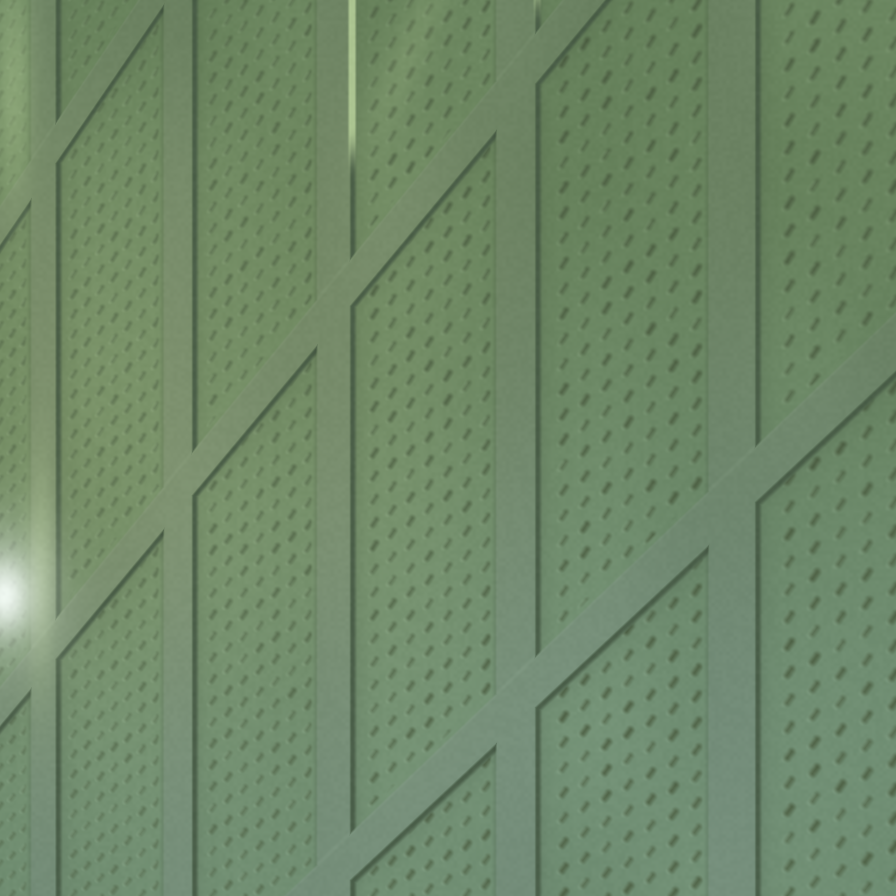
A Shadertoy shader for this texture:

```glsl
// Green painted metal wall: perforated panels between ribs and slanted bars, seen at an angle.

// Perspective: rib n has its right edge at x = (RIB_X + RIB_STEP n) / (1 - SHRINK n)
const float RIB_X = 0.0625;
const float RIB_STEP = 0.1376;
const float SHRINK = 0.0683;
const float PANEL_WIDTH = 0.8;      // share of a rib interval
// Slanted bars
const float BAR_START = 0.7357;
const float BAR_RISE = 0.2204;
const float BAR_PERIOD = 0.5534;
const float BAR_WIDTH = 0.082;      // share of a bar period
// Perforation
const float HOLE_COLUMNS = 7.0;
const float HOLE_FIRST = 0.139;
const float HOLE_PITCH = 0.1018;
const float ROW_PITCH = 0.0221;
const float ROW_RISE = 0.0462;
const vec2 HOLE_AXIS = vec2(0.0018, 0.0026);
const float HOLE_RADIUS = 0.0021;
// Surface
const float SHADOW_WIDTH = 0.0065;
const float SOFTNESS = 0.0011;
const vec3 TOP_GREEN = vec3(0.42, 0.51, 0.385);
const vec3 LOW_GREEN = vec3(0.46, 0.56, 0.485);
const vec3 WARM_GREEN = vec3(0.51, 0.58, 0.43);
const vec3 SHADOW_GREEN = vec3(0.27, 0.345, 0.265);
const vec3 HOLE_GREEN = vec3(0.29, 0.36, 0.25);
const vec3 SHINE = vec3(0.74, 0.84, 0.62);
const vec3 GLARE = vec3(0.96, 0.99, 0.97);

float hash(vec2 p) {
    return fract(sin(dot(p, vec2(127.1, 311.7))) * 43758.5);
}

float noise(vec2 p) {
    vec2 i = floor(p), f = fract(p);
    f = f * f * (3.0 - 2.0 * f);
    return mix(mix(hash(i), hash(i + vec2(1, 0)), f.x),
               mix(hash(i + vec2(0, 1)), hash(i + vec2(1, 1)), f.x), f.y);
}

float segmentDistance(vec2 p, vec2 axis) {
    return length(p - axis * clamp(dot(p, axis) / dot(axis, axis), -1.0, 1.0));
}

float glow(vec2 p, vec2 center, vec2 radius) {
    vec2 q = (p - center) / radius;
    return exp(-dot(q, q));
}

void mainImage(out vec4 fragColor, in vec2 fragCoord) {
    vec2 uv = fragCoord / iResolution.xy;
    float edge = SOFTNESS + 0.6 / iResolution.y;

    // Wall coordinates: rib count across, bar count down
    float n = (uv.x - RIB_X) / (RIB_STEP + SHRINK * uv.x);
    float depth = 1.0 - SHRINK * n;
    float drop = (1.0 - uv.y) * depth;
    float ribSpan = (RIB_STEP + SHRINK * uv.x) / depth;
    float barSpan = 0.72 * BAR_PERIOD / depth;
    float ribHalf = 0.5 * (1.0 - PANEL_WIDTH);
    float across = fract(n + ribHalf) - ribHalf;
    float bars = (drop + BAR_RISE * n - BAR_START) / BAR_PERIOD;
    float below = fract(bars + 0.5 * BAR_WIDTH) - 0.5 * BAR_WIDTH;

    // Distances into the panel from its four sides
    float fromLeft = across * ribSpan;
    float fromRight = (PANEL_WIDTH - across) * ribSpan;
    float fromTop = below * barSpan;
    float fromBottom = (1.0 - BAR_WIDTH - below) * barSpan;
    float inside = min(min(fromLeft, fromRight), min(fromTop, fromBottom));
    float panel = smoothstep(-edge, edge, inside);

    // Paint with uneven light
    vec3 color = mix(LOW_GREEN, TOP_GREEN, smoothstep(0.1, 0.85, uv.y));
    color = mix(color, WARM_GREEN, 0.75 * glow(uv, vec2(0.08, 0.52), vec2(0.3, 0.36)));
    color = mix(color, WARM_GREEN, 0.35 * glow(uv, vec2(0.42, 0.6), vec2(0.16, 0.4)));
    color += 0.03 * (noise(uv * vec2(9.0, 5.0)) - 0.5);
    color = mix(color, color * vec3(0.97, 1.01, 0.95), panel);

    // Slanted, staggered holes
    float column = (across - HOLE_FIRST) / HOLE_PITCH;
    float columnId = floor(column + 0.5);
    float row = (drop + ROW_RISE * n) / ROW_PITCH + 0.5 * mod(columnId, 2.0);
    float rowId = floor(row + 0.5);
    vec2 local = vec2((column - columnId) * HOLE_PITCH * ribSpan * depth,
                      (rowId - row) * ROW_PITCH);
    float inColumns = step(-0.5, columnId) * step(columnId, HOLE_COLUMNS - 0.5);
    float punched = inColumns * smoothstep(0.003, 0.008, inside);
    float wear = hash(vec2(columnId + 9.0 * floor(n + ribHalf), rowId));
    float hole = segmentDistance(local, HOLE_AXIS) - HOLE_RADIUS * (0.8 + 0.35 * wear);
    float rim = segmentDistance(local + vec2(0.0025, 0.0015), HOLE_AXIS) - HOLE_RADIUS;
    color += 0.035 * punched * (1.0 - smoothstep(-edge, edge, rim));
    float holeStrength = mix(0.5, 0.85, smoothstep(0.0, 0.75, uv.x)) * (0.75 + 0.25 * wear);
    color = mix(color, HOLE_GREEN, punched * holeStrength * (1.0 - smoothstep(-1.5 * edge, 1.5 * edge, hole)));

    // Shadows right of ribs and under bars, faint lines on the other sides
    float casterDistance = min(fromLeft, fromTop);
    float shadow = panel * (1.0 - smoothstep(0.4, 1.3, casterDistance / SHADOW_WIDTH));
    color *= 1.0 - panel * 0.1 * exp(-max(casterDistance, 0.0) / 0.012);
    color = mix(color, SHADOW_GREEN, 0.85 * shadow);
    color *= 1.0 - 0.08 * panel * (1.0 - smoothstep(0.0, 0.006, fromRight));
    color += 0.02 * (1.0 - panel) * (1.0 - smoothstep(0.0, 0.004, abs(fromBottom)));

    // Reflections: bright rib edges near the top, pale streaks, glare at the left
    float ribId = floor(n + 0.5);
    float streakLength = ribId == 2.0 ? 0.2 : (ribId == 3.0 ? 0.03 : 0.0);
    float streak = (1.0 - smoothstep(0.002, 0.006, abs(fromLeft - 0.002)))
                 * smoothstep(0.0, 0.06, uv.y - 1.0 + streakLength);
    color = mix(color, SHINE, 0.85 * streak * step(0.01, streakLength));
    color = mix(color, SHINE, 0.35 * glow(uv, vec2(0.015, 0.9), vec2(0.022, 0.13)));
    color = mix(color, SHINE, 0.16 * glow(vec2(uv.x - 0.4 * uv.y, uv.y), vec2(0.08, 0.95), vec2(0.025, 0.1)));
    color = mix(color, SHINE, 0.4 * glow(uv, vec2(0.045, 0.37), vec2(0.016, 0.12)));
    color = mix(color, GLARE, 0.45 * glow(uv, vec2(0.0, 0.34), vec2(0.06, 0.075)));
    color = mix(color, GLARE, 0.9 * glow(uv, vec2(0.005, 0.335), vec2(0.026, 0.036)));

    color += 0.018 * (noise(uv * 240.0) - 0.5);
    fragColor = vec4(color, 1.0);
}
```
